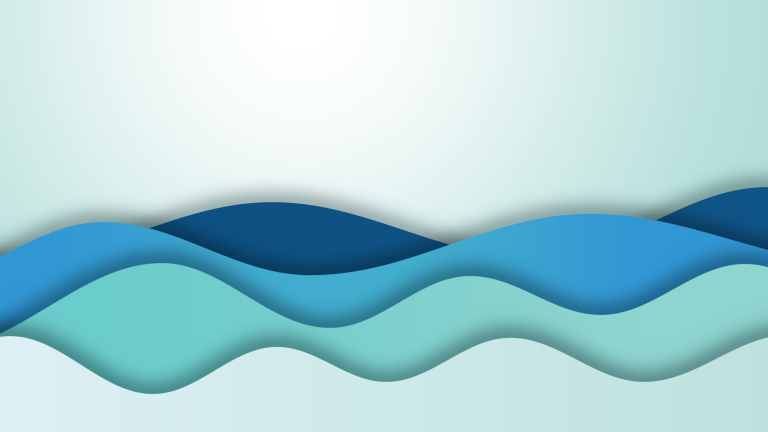
Write a Shadertoy shader that draws this background.

```glsl
// Layered paper-cut sea waves with soft shadows under a pale glowing sky.

const float PI = 3.14159;
const float ASPECT = 16.0 / 9.0;

// Height of a wave that eases between successive crests and troughs
float waveHeight(float x, vec2 turns[8]) {
    float height = turns[0].y;
    for (int i = 0; i < 7; i++) {
        float t = clamp((x - turns[i].x) / (turns[i + 1].x - turns[i].x), 0.0, 1.0);
        height += (turns[i + 1].y - turns[i].y) * (0.5 - 0.5 * cos(PI * t));
    }
    return height;
}

// Approximate signed distance to the wave edge, positive above it
float waveDistance(vec2 p, vec2 turns[8]) {
    float e = 0.002;
    float slope = (waveHeight(p.x + e, turns) - waveHeight(p.x - e, turns)) / (2.0 * e);
    return (p.y - waveHeight(p.x, turns)) / sqrt(1.0 + slope * slope);
}

// Cast a soft shadow on what lies behind, then lay the sheet over it
vec3 addSheet(vec3 behind, vec3 paper, float d, float strength, float spread, float pixel) {
    float reach = max(d, 0.0) / spread;
    vec3 shadowTint = vec3(1.0, 0.88, 0.86);
    vec3 shaded = behind * (1.0 - strength * shadowTint * exp(-reach * reach));
    return mix(shaded, paper, smoothstep(0.75, -0.75, d / pixel));
}

vec3 skyColor(vec2 p) {
    float glow = smoothstep(0.0, 1.25, distance(p, vec2(0.70, 0.97)));
    return mix(vec3(1.0), vec3(0.69, 0.865, 0.845), glow);
}

void mainImage(out vec4 fragColor, in vec2 fragCoord) {
    vec2 p = fragCoord / iResolution.xy * vec2(ASPECT, 1.0);
    float pixel = 1.0 / iResolution.y;
    float across = p.x / ASPECT;

    // Crests and troughs of each sheet, from back to front
    vec2 navyTurns[8] = vec2[8](
        vec2(0.023, 0.398), vec2(0.630, 0.532), vec2(1.238, 0.403), vec2(1.778, 0.567),
        vec2(2.3, 0.40), vec2(2.8, 0.53), vec2(3.3, 0.40), vec2(3.8, 0.53));
    vec2 blueTurns[8] = vec2[8](
        vec2(-0.208, 0.340), vec2(0.238, 0.486), vec2(0.718, 0.363), vec2(1.366, 0.505),
        vec2(2.014, 0.387), vec2(2.5, 0.50), vec2(3.0, 0.38), vec2(3.5, 0.50));
    vec2 tealTurns[8] = vec2[8](
        vec2(-0.150, 0.190), vec2(0.375, 0.391), vec2(0.764, 0.241), vec2(1.088, 0.361),
        vec2(1.391, 0.271), vec2(1.725, 0.389), vec2(2.037, 0.282), vec2(2.4, 0.39));
    vec2 foamTurns[8] = vec2[8](
        vec2(-0.278, 0.088), vec2(0.023, 0.222), vec2(0.354, 0.088), vec2(0.641, 0.197),
        vec2(0.894, 0.116), vec2(1.181, 0.218), vec2(1.491, 0.116), vec2(1.829, 0.225));

    // Paper colours, shaded across the canvas
    vec3 navy = mix(vec3(0.05, 0.31, 0.50), vec3(0.06, 0.33, 0.53), across);
    float middle = smoothstep(0.0, 0.42, across) * smoothstep(0.88, 0.52, across);
    vec3 blue = mix(vec3(0.19, 0.59, 0.83), vec3(0.26, 0.68, 0.81), middle);
    vec3 teal = mix(vec3(0.42, 0.80, 0.80), vec3(0.56, 0.83, 0.81), smoothstep(0.1, 0.9, across));
    vec3 foam = mix(vec3(0.87, 0.94, 0.96), vec3(0.74, 0.885, 0.87), across);

    // Stack the sheets
    vec3 color = skyColor(p);
    color = addSheet(color, navy, waveDistance(p, navyTurns), 0.30, 0.032, pixel);
    color = addSheet(color, blue, waveDistance(p, blueTurns), 0.30, 0.032, pixel);
    color = addSheet(color, teal, waveDistance(p, tealTurns), 0.34, 0.035, pixel);
    color = addSheet(color, foam, waveDistance(p, foamTurns), 0.34, 0.035, pixel);
    fragColor = vec4(color, 1.0);
}
```
